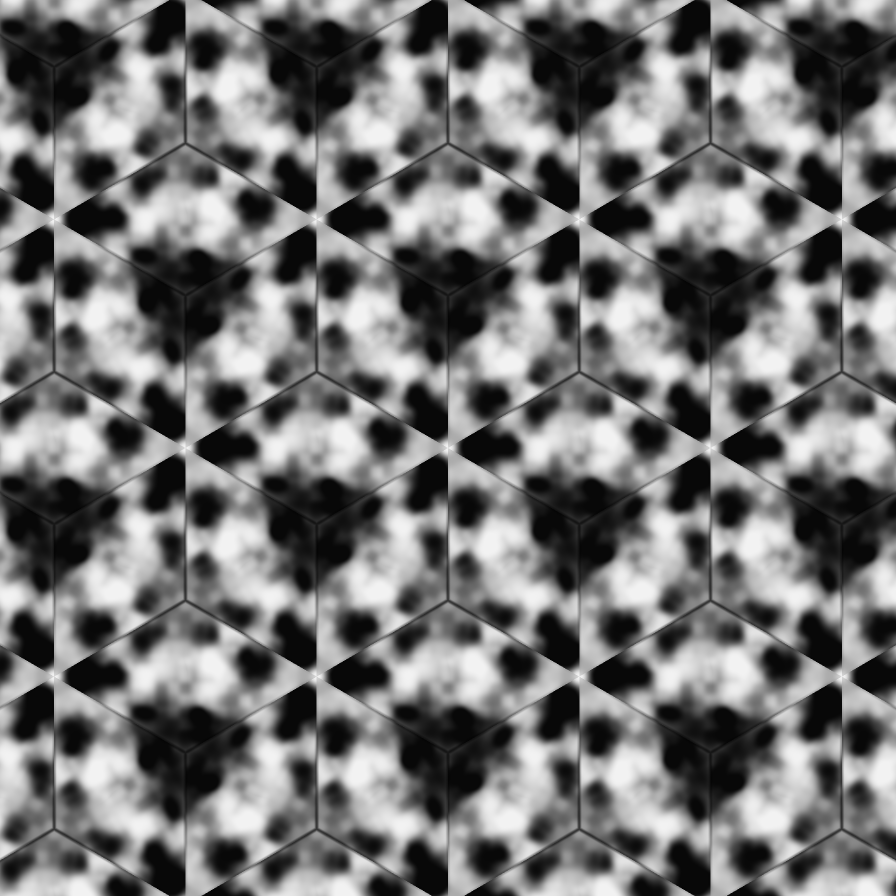
Write a WebGL 2 fragment shader that draws this pattern.

```glsl
#version 300 es
precision highp float;
// Tumbling-block tiling: three rhombi, turned by thirds about each star point,
// all carry the same blurred grey mottle. The mottle is a ring of soft dark
// beads round a bright core, roughened by value noise.
uniform vec2 u_resolution;
out vec4 fragColor;

const float ROOT3 = 1.7320508;

float hash(vec2 p) {
  vec3 q = fract(vec3(p.xyx) * vec3(0.1031, 0.1030, 0.0973));
  q += dot(q, q.yzx + 33.33);
  return fract((q.x + q.y) * q.z);
}

float valueNoise(vec2 p) {
  vec2 cell = floor(p), f = fract(p);
  f = f * f * f * (f * (f * 6.0 - 15.0) + 10.0);
  return mix(mix(hash(cell), hash(cell + vec2(1, 0)), f.x),
             mix(hash(cell + vec2(0, 1)), hash(cell + vec2(1, 1)), f.x), f.y);
}

// Soft round bump of the given radii
float bump(vec2 p, vec2 radii) {
  p /= radii;
  return exp(-dot(p, p));
}

float rhombusNorm(vec2 p) {
  return abs(p.x) + ROOT3 * abs(p.y);
}

// Offset from the nearest rhombus centre of one orientation
vec2 nearestRhombus(vec2 p) {
  vec2 period = vec2(2.0, 2.0 * ROOT3), halfPeriod = 0.5 * period;
  vec2 a = mod(p - vec2(1, 0) + halfPeriod, period) - halfPeriod;
  vec2 b = mod(p - vec2(1, 0), period) - halfPeriod;
  return rhombusNorm(a) < rhombusNorm(b) ? a : b;
}

// Grey mottle inside a rhombus of half width 1
float mottle(vec2 p) {
  vec2 warped = p + 0.07 * (vec2(valueNoise(p * 6.0 + 31.0),
                                 valueNoise(p * 6.0 + 57.0)) - 0.5);
  float v = 0.64 + 0.42 * (valueNoise(p * 5.5 + 20.0) - 0.5)
                 + 0.22 * (valueNoise(p * 11.0 + 40.0) - 0.5);

  // Two-lobed core and the pale patch on the upper right edge
  v += 0.38 * bump(vec2(abs(warped.x) - 0.2, warped.y - 0.05), vec2(0.16, 0.13));
  v += 0.35 * bump(warped - vec2(0.38, 0.29), vec2(0.14, 0.12));

  // Open ring of dark beads, the first one largest
  for (int i = 0; i < 6; i++) {
    float angle = 0.3 + 0.93 * float(i);
    vec2 bead = vec2(0.53, 0.32) * vec2(cos(angle), sin(angle));
    float size = i == 0 ? 0.15 : 0.105;
    v -= (i == 0 ? 0.75 : 0.48) * bump(warped - bead, vec2(size));
  }

  // Dark spot near the left tip and shadow in the lower corner
  v -= 0.85 * bump(warped - vec2(-0.77, 0.02), vec2(0.14, 0.16));
  v -= 0.55 * bump(warped - vec2(0.0, -0.4), vec2(0.33, 0.19));
  v += 0.6 * bump(p - vec2(-1, 0), vec2(0.09));
  return 0.03 + 0.92 * smoothstep(0.0, 1.0, v);
}

float tiling(vec2 uv) {
  vec2 p = (uv - 0.5) / vec2(0.1465, 0.1473);
  vec2 local = nearestRhombus(p);
  // Try the three orientations, keep the rhombus that holds the point
  for (int i = 0; i < 2; i++) {
    p = mat2(-0.5, -0.5 * ROOT3, 0.5 * ROOT3, -0.5) * p;
    vec2 other = nearestRhombus(p);
    if (rhombusNorm(other) < rhombusNorm(local)) local = other;
  }
  // Thin seam that fades towards the star points
  float edgeDistance = 0.5 * (1.0 - rhombusNorm(local));
  float seam = 1.0 - smoothstep(0.0, 0.022, edgeDistance);
  return mottle(local) * (1.0 - 0.65 * seam * (1.0 - abs(local.x)));
}

void main() {
  // Four samples smooth the joins between faces
  float grey = 0.0;
  for (int i = 0; i < 4; i++) {
    vec2 offset = vec2(i % 2, i / 2) * 0.5 - 0.25;
    grey += 0.25 * tiling((gl_FragCoord.xy + offset) / u_resolution);
  }
  fragColor = vec4(vec3(grey), 1.0);
}
```
